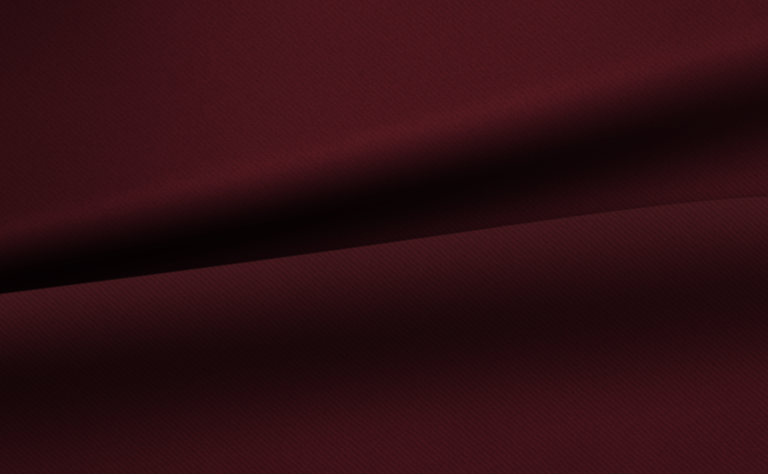
Reproduce this texture procedurally as a WebGL 1 fragment shader.

```glsl
precision highp float;
uniform vec2 u_resolution;

float hash(vec2 p) {
  vec3 q = fract(vec3(p.xyx) * 0.1031);
  q += dot(q, q.yzx + 33.33);
  return fract((q.x + q.y) * q.z);
}

float noise(vec2 p) {
  vec2 cell = floor(p), f = fract(p);
  f = f * f * (3.0 - 2.0 * f);
  return mix(mix(hash(cell), hash(cell + vec2(1.0, 0.0)), f.x),
             mix(hash(cell + vec2(0.0, 1.0)), hash(cell + 1.0), f.x), f.y);
}

// Height of the front fold's sharp upper edge
float frontEdge(float x) {
  return 0.38 + 0.206 * x + 0.12 * x * x * x * x * (1.0 - x);
}

// Rear sheet: lit plane, rounded crest, shadowed valley
float rearLight(vec2 p) {
  float crest = 0.525 + 0.39 * p.x + 0.03 * p.x * p.x;
  float valley = 0.405 + 0.3 * p.x + 0.07 * p.x * p.x;
  float plane = 0.64 + 0.35 * smoothstep(-0.05, 0.45, p.x)
              - 0.1 * smoothstep(0.65, 1.0, p.x);
  plane -= 0.12 * smoothstep(0.75, 1.05, p.y) * (1.0 - smoothstep(0.0, 0.4, p.x));
  float descent = (crest - p.y) / (crest - valley);
  float sheen = 0.1 * exp(-pow((descent - 0.12) / 0.2, 2.0));
  float valleyFloor = 0.02 + 0.25 * p.x * p.x;
  float light = mix(plane + sheen, valleyFloor, smoothstep(0.0, 1.0, descent));
  float bounce = smoothstep(0.0, 0.19, valley - p.y);
  return light + bounce * (0.82 - valleyFloor);
}

// Front sheet: bright lip, soft dark hollow, lit lower plane
float frontLight(vec2 p, float edge) {
  float hollow = 0.19 + 0.19 * p.x;
  float descent = (edge - p.y) / (edge - hollow);
  float hollowLight = 0.27 + 0.13 * p.x;
  float light = mix(0.88, hollowLight, smoothstep(-0.1, 1.0, descent));
  float lower = 0.62 + 0.2 * smoothstep(0.0, 0.5, p.x);
  float rise = smoothstep(0.0, 0.24, hollow - p.y);
  return light + rise * (lower - hollowLight);
}

void main() {
  vec2 p = gl_FragCoord.xy / u_resolution;
  vec2 cloth = gl_FragCoord.xy / u_resolution.y;
  float edge = frontEdge(p.x);
  float front = smoothstep(0.003, -0.003, p.y - edge);
  float light = mix(rearLight(p), frontLight(p, edge), front);

  // Thin shadow cast behind the front lip
  light *= 1.0 - 0.25 * (1.0 - front) * exp(-max(p.y - edge, 0.0) * 90.0);

  // Twill ribs, thread grain and broad unevenness
  vec2 weave = cloth + 0.003 * vec2(noise(cloth * 40.0), noise(cloth * 40.0 + 19.0));
  float ribs = sin(6.2832 * dot(weave, vec2(68.0, 78.0)));
  float grain = noise(cloth * 300.0) - 0.5;
  float mottling = noise(cloth * 9.0) - 0.5;
  float ribStrength = mix(0.035, 0.075, smoothstep(0.12, -0.02, p.y - edge));
  light *= 1.0 + ribStrength * ribs + 0.14 * grain + 0.04 * mottling;

  vec3 color = mix(vec3(0.018, 0.003, 0.006), vec3(0.29, 0.085, 0.112), light);
  // Dustier tint along the front lip
  float lip = front * exp(-max(edge - p.y, 0.0) * 14.0);
  color += lip * vec3(-0.005, 0.014, 0.008);
  gl_FragColor = vec4(color, 1.0);
}
```
